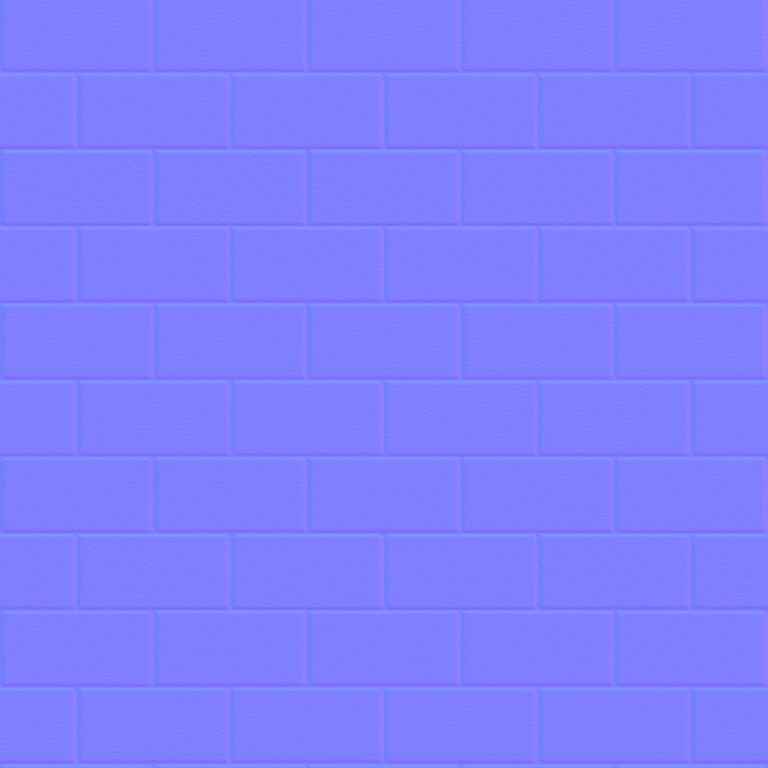
This texture map is drawn by a three.js fragment shader. Its source:

```glsl
// Tangent-space normal map of a running-bond brick wall, 5 bricks by 10 rows.
// A height field (soft grooves between bricks plus fine gradient-noise grain)
// is differentiated by central differences and packed into red, green and blue.
varying vec2 vUv;

vec2 hash2(vec2 p) {
  vec2 q = vec2(dot(p, vec2(127.1, 311.7)), dot(p, vec2(269.5, 183.3)));
  return fract(sin(q) * 43758.5453);
}

// Gradient noise on a lattice that wraps after the given period
float gradientNoise(vec2 p, float period) {
  vec2 cell = floor(p), f = fract(p);
  vec2 blend = f * f * f * (f * (f * 6.0 - 15.0) + 10.0);
  vec4 corner;
  for (int k = 0; k < 4; k++) {
    vec2 offset = vec2(mod(float(k), 2.0), floor(float(k) / 2.0));
    float angle = 6.2832 * hash2(mod(cell + offset, period)).x;
    corner[k] = dot(vec2(cos(angle), sin(angle)), f - offset);
  }
  vec2 rows = mix(corner.xz, corner.yw, blend.x);
  return mix(rows.x, rows.y, blend.y);
}

// Height at uv; local is the same point measured from its brick's centre
float wallHeight(vec2 uv, vec2 local, vec2 id) {
  // Each brick is shifted and resized a little
  vec2 shift = (hash2(id) - 0.5) * vec2(0.0010, 0.0004);
  vec2 trim = (hash2(id + 37.0) - 0.5) * vec2(0.0006, 0.0003);

  // Bell-shaped grooves, wider upright than level
  vec2 toJoint = (vec2(0.1, 0.05) + trim - abs(local - shift)) / vec2(0.0041, 0.0033);
  vec2 rise = 1.0 - exp(-toJoint * toJoint);
  float brick = 0.00063 * rise.x * rise.y;

  float grain = 0.0001 * gradientNoise(uv * 290.0, 290.0);
  return brick + grain;
}

void main() {
  // Brick cell: even rows slide by half a brick
  vec2 grid = (vUv - vec2(0.0, 0.0054)) * vec2(5.0, 10.0);
  float row = floor(grid.y);
  grid.x += 0.5 * (1.0 - mod(row, 2.0));
  vec2 id = mod(floor(grid), vec2(5.0, 10.0));
  vec2 local = (fract(grid) - 0.5) * vec2(0.2, 0.1);

  // Slope of the height field
  vec2 ex = vec2(0.0006, 0.0), ey = ex.yx;
  vec2 slope = vec2(
    wallHeight(vUv + ex, local + ex, id) - wallHeight(vUv - ex, local - ex, id),
    wallHeight(vUv + ey, local + ey, id) - wallHeight(vUv - ey, local - ey, id)
  ) / 0.0012;

  vec3 normal = normalize(vec3(-slope, 1.0));
  gl_FragColor = vec4(normal * 0.5 + 0.5, 1.0);
}
```
